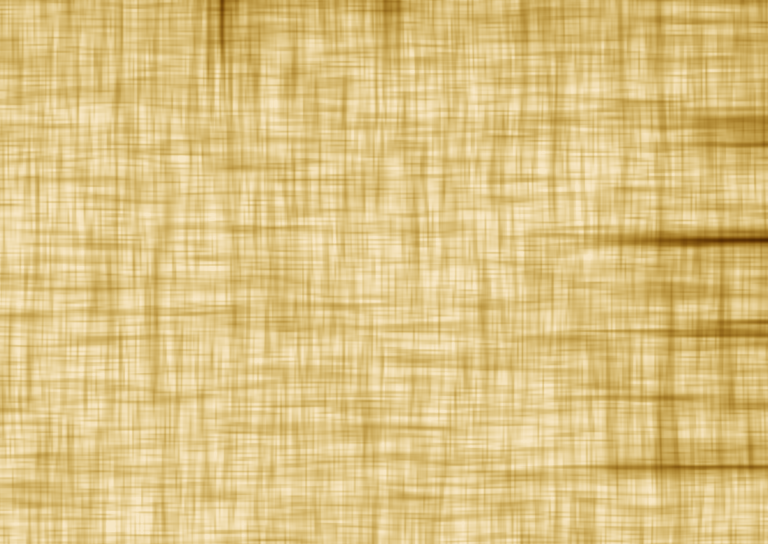
A WebGL 1 fragment shader for this texture:

```glsl
precision highp float;
// Coarse golden linen: fine horizontal and vertical threads, built from row noise
// stretched along each thread, with dark brushed streaks entering from the top and
// right edges. Summed thread density is turned into colour by exponential absorption.

uniform vec2 u_resolution;

float hash(vec2 p) {
  vec3 q = fract(p.xyx * 0.1031);
  q += dot(q, q.yzx + 33.33);
  return fract((q.x + q.y) * q.z);
}

// Noise along one row; each row is shifted so that thread ends do not line up.
float rowNoise(float x, float row) {
  x += 37.0 * hash(vec2(row, 7.0));
  float cell = floor(x);
  float f = smoothstep(0.0, 1.0, x - cell);
  return mix(hash(vec2(cell, row)), hash(vec2(cell + 1.0, row)), f);
}

// Strands run along x and are one unit apart in y.
float strands(vec2 p) {
  float row = floor(p.y);
  float f = smoothstep(0.0, 1.0, p.y - row);
  return mix(rowNoise(p.x, row), rowNoise(p.x, row + 1.0), f);
}

// One direction of the weave: fine yarn, medium threads and sparse thick slubs.
float weave(vec2 p, float seed) {
  p.y += 0.005 * strands(p * 5.0 + seed);
  float fine = strands(p * vec2(20.0, 235.0) + seed);
  float medium = strands(p * vec2(9.0, 125.0) + seed * 2.0);
  float slub = strands(p * vec2(5.5, 55.0) + seed * 3.0);
  float patches = strands(p * vec2(3.0, 7.0) + seed * 4.0);
  return 0.8 * fine * fine + 0.75 * pow(medium, 3.0)
       + (0.4 + 0.9 * patches) * pow(slub, 4.0);
}

// Tapering streaks; depth is the distance inward from the edge.
float edgeStreaks(float depth, float across, float reach, float envelope) {
  float strand = 0.6 * strands(vec2(depth * 3.0, across * 120.0 + 50.0))
               + 0.4 * strands(vec2(depth * 2.0, across * 48.0 + 90.0));
  float taper = max(0.0, 1.0 - depth / (reach * (0.35 + 0.9 * strand)));
  return envelope * taper * (0.2 + 1.6 * strand * strand);
}

float bump(float x, float width) {
  return exp(-x * x / (width * width));
}

void main() {
  vec2 p = gl_FragCoord.xy / u_resolution.y;
  float aspect = u_resolution.x / u_resolution.y;

  float density = weave(p, 11.0) + weave(p.yx, 83.0) - 0.2;

  // Bands on the right grow wider and darker upwards.
  float rightBands = 0.08;
  for (int i = 0; i < 5; i++) {
    float n = float(i);
    float centre = 0.14 + 0.1 * n + 0.0135 * n * n;
    rightBands += (0.45 + 0.14 * n) * bump(p.y - centre, 0.012 + 0.004 * n);
  }

  // Bands on the top fade from left to right.
  float topBands = 0.13;
  for (int i = 0; i < 3; i++) {
    float n = float(i);
    topBands += (1.0 - 0.35 * n) * bump(p.x - 0.406 - 0.315 * n, 0.03);
  }

  density += 6.0 * edgeStreaks(aspect - p.x, p.y, 0.4, rightBands);
  density += 4.5 * edgeStreaks(1.0 - p.y, p.x, 0.27, topBands);

  // Pale cloth darkens through gold to brown as density grows.
  vec3 cloth = vec3(0.97, 0.905, 0.77);
  vec3 absorption = vec3(0.12, 0.185, 0.47);
  gl_FragColor = vec4(cloth * exp(-absorption * max(density, 0.0)), 1.0);
}
```
